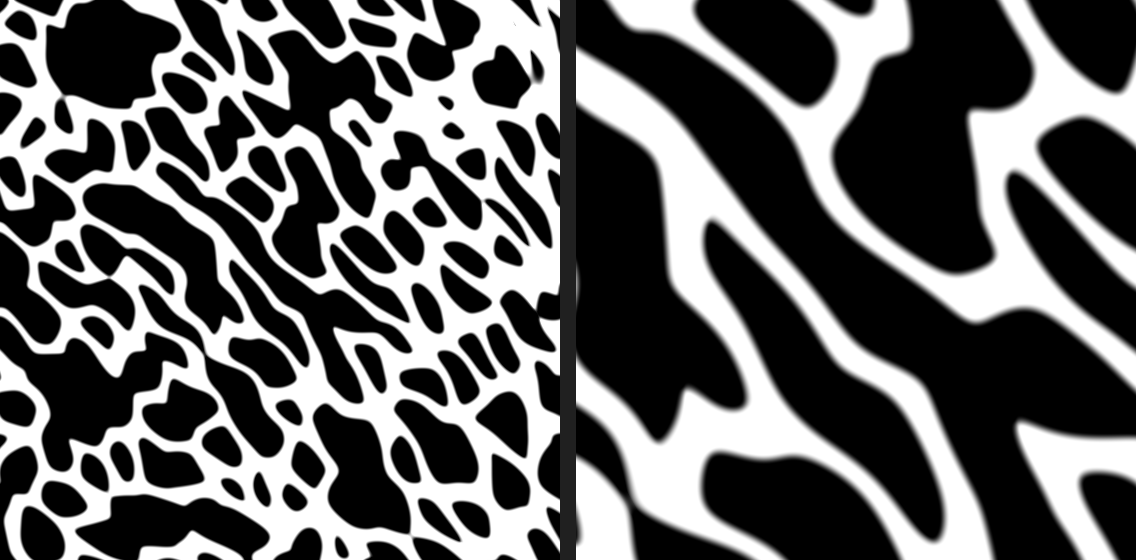
Left, the full canvas; right, a detail of the centre.
Write a three.js fragment shader that draws this pattern.

```glsl
// Black, rounded grains drawn out along a diagonal and parted by white channels.
// Cellular noise: each cell joins one of four groups, cells of one group fuse,
// and the soft border between different groups becomes a channel.

varying vec2 vUv;

const vec3 GRAIN_COLOR = vec3(0.0);
const vec3 CHANNEL_COLOR = vec3(1.0);
const vec2 CELL_SIZE = vec2(0.100, 0.062);  // along and across the grain
const float GRAIN_ANGLE = 0.75;             // downward slope, radians
const float GRAIN_BEND = 0.25;              // steeper towards the right
const float JITTER = 0.85;                  // scatter of the cell centres
const float GROUP_BIAS = 1.25;              // above 1 favours the first group
const float ROUNDNESS = 9.0;                // lower is rounder
const float CHANNEL_WIDTH = 0.245;          // in cell units
const float WIDTH_VARIATION = 0.065;
const float WIDTH_TREND = 0.07;             // wider channels on the right
const float EDGE_SOFTNESS = 0.0031;         // in canvas units
const float GRADIENT_STEP = 0.002;
const float MIN_SLOPE = 6.0;

vec3 hash3(vec2 cell) {
  vec3 q = vec3(dot(cell, vec2(127.1, 311.7)),
                dot(cell, vec2(269.5, 183.3)),
                dot(cell, vec2(419.2, 371.9)));
  return fract(sin(q) * 43758.545);
}

// Layered sines, roughly -1 to 1, for slow changes in channel width.
float swell(vec2 p) {
  return 0.5 * sin(13.0 * p.x + 3.0 * sin(7.0 * p.y + 1.0))
       + 0.5 * sin(17.0 * p.y - 9.0 * p.x + 2.0 * sin(11.0 * p.x));
}

// Bends the canvas, then turns and scales it into cell units.
vec2 toCells(vec2 p) {
  vec2 q = p;
  q.y += GRAIN_BEND * p.x * p.x;
  q += 0.018 * sin(vec2(11.0, 9.0) * p.yx + vec2(0.7, 2.9));
  q += 0.006 * sin(vec2(43.0, 37.0) * p.yx + 4.0 * sin(9.0 * p));
  float c = cos(GRAIN_ANGLE);
  float s = sin(GRAIN_ANGLE);
  return vec2(c * q.x - s * q.y, s * q.x + c * q.y) / CELL_SIZE;
}

// Positive inside grains, negative inside channels.
float grainField(vec2 p) {
  vec2 q = toCells(p);
  vec2 home = floor(q);
  vec4 weights = vec4(0.0);
  for (int j = -2; j <= 2; j++) {
    for (int i = -2; i <= 2; i++) {
      vec2 cell = home + vec2(float(i), float(j));
      vec3 h = hash3(cell);
      vec2 centre = cell + 0.5 + JITTER * (h.xy - 0.5);
      float group = floor(4.0 * pow(h.z, GROUP_BIAS));
      vec4 member = vec4(equal(vec4(group), vec4(0.0, 1.0, 2.0, 3.0)));
      weights += member * exp(-ROUNDNESS * distance(q, centre));
    }
  }
  // Compare the strongest group with all the others together.
  float strongest = max(max(weights.x, weights.y), max(weights.z, weights.w));
  float others = dot(weights, vec4(1.0)) - strongest;
  float border = log(strongest / (others + 1e-9)) / ROUNDNESS;
  float width = CHANNEL_WIDTH + WIDTH_VARIATION * swell(p)
              + WIDTH_TREND * (p.x - 0.5);
  return border - width;
}

void main() {
  // Divide by the slope to get an edge of even softness.
  float field = grainField(vUv);
  vec2 slope = vec2(grainField(vUv + vec2(GRADIENT_STEP, 0.0)) - field,
                    grainField(vUv + vec2(0.0, GRADIENT_STEP)) - field)
             / GRADIENT_STEP;
  float edge = field / max(length(slope), MIN_SLOPE);
  float grain = smoothstep(-EDGE_SOFTNESS, EDGE_SOFTNESS, edge);
  gl_FragColor = vec4(mix(CHANNEL_COLOR, GRAIN_COLOR, grain), 1.0);
}
```
